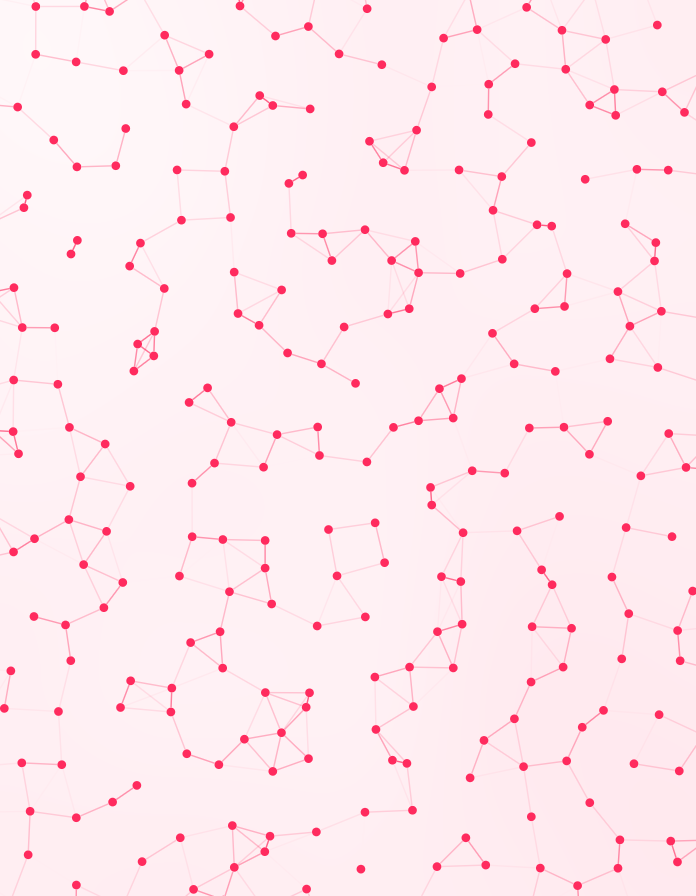
Write a Shadertoy shader that draws this pattern.

```glsl
// Draws a network of crimson dots joined by thin fading links on a blush background.

const vec3 PALE = vec3(1.0, 0.985, 0.988);
const vec3 BLUSH = vec3(1.0, 0.90, 0.925);
const vec3 CRIMSON = vec3(1.0, 0.17, 0.37);

const float ROWS = 18.0;          // grid cells per canvas height
const float JITTER = 0.84;        // share of a cell a dot may roam
const float REACH = 1.15;         // longest link, in cells
const float DOT_RADIUS = 0.087;   // in cells
const float LINK_HALF = 0.0145;   // half link width, in cells
const int SIDE = 5;               // cells searched along each axis
const int COUNT = SIDE * SIDE;

float hash(vec2 p) {
    return fract(sin(dot(p, vec2(127.1, 311.7))) * 43758.5453);
}

float valueNoise(vec2 p) {
    vec2 cell = floor(p);
    vec2 f = fract(p);
    f = f * f * (3.0 - 2.0 * f);
    float low = mix(hash(cell), hash(cell + vec2(1.0, 0.0)), f.x);
    float high = mix(hash(cell + vec2(0.0, 1.0)), hash(cell + 1.0), f.x);
    return mix(low, high, f.y);
}

// Jittered dot position inside a grid cell
vec2 nodeAt(vec2 cell) {
    vec2 offset = vec2(hash(cell + 3.7), hash(cell + 41.3)) - 0.5;
    return cell + 0.5 + JITTER * offset;
}

float segmentDistance(vec2 p, vec2 a, vec2 b) {
    vec2 ab = b - a;
    float t = clamp(dot(p - a, ab) / dot(ab, ab), 0.0, 1.0);
    return distance(p, a + ab * t);
}

// Anti-aliased coverage of a shape from its signed distance
float coverage(float dist, float pixel) {
    return clamp(0.5 - dist / pixel, 0.0, 1.0);
}

// Soft light at the upper left, deeper blush toward the lower right
vec3 background(vec2 uv) {
    float tone = 0.15 + 0.40 * smoothstep(0.0, 0.6, distance(uv, vec2(0.1, 0.92)));
    tone += 0.25 * smoothstep(0.5, 0.0, distance(uv, vec2(0.95, 0.12)));
    tone += 0.20 * (valueNoise(uv * 4.0 + 7.0) - 0.5);
    return mix(PALE, BLUSH, clamp(tone, 0.0, 1.0));
}

// Ink strength of links and dots at a point in grid units
float network(vec2 p, float pixel) {
    vec2 home = floor(p) - float(SIDE / 2);
    vec2 nodes[COUNT];
    float nearest = REACH;
    for (int i = 0; i < COUNT; i++) {
        nodes[i] = nodeAt(home + vec2(i % SIDE, i / SIDE));
        nearest = min(nearest, distance(p, nodes[i]));
    }

    // Links grow fainter with length
    float ink = 0.0;
    for (int i = 0; i < COUNT; i++) {
        for (int j = i + 1; j < COUNT; j++) {
            float span = distance(nodes[i], nodes[j]);
            if (span > REACH) continue;
            float dist = segmentDistance(p, nodes[i], nodes[j]) - LINK_HALF;
            ink = mix(ink, 1.0, coverage(dist, pixel) * (1.0 - span / REACH));
        }
    }

    // Dots lie on top
    return max(ink, coverage(nearest - DOT_RADIUS, pixel));
}

void mainImage(out vec4 fragColor, in vec2 fragCoord) {
    vec2 uv = fragCoord / iResolution.xy;
    vec2 grid = fragCoord / iResolution.y * ROWS;
    float ink = network(grid, ROWS / iResolution.y);
    fragColor = vec4(mix(background(uv), CRIMSON, ink), 1.0);
}
```
